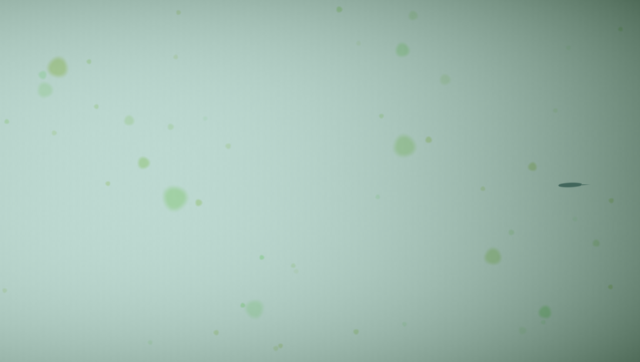
This texture is drawn by a WebGL 2 fragment shader. Its source:

```glsl
#version 300 es
precision highp float;
// Pale green-grey water lit from the left, darkening to the right and corners.
// Soft green discs come from a jittered additive sequence, shrinking with index;
// one tapered dark sliver floats near the right side.

uniform vec2 u_resolution;
out vec4 fragColor;

vec3 hash31(float n) {
    vec3 p = fract(vec3(n) * vec3(0.1031, 0.1030, 0.0973));
    p += dot(p, p.yzx + 33.33);
    return fract((p.xxy + p.yzz) * p.zyx);
}

float grain(vec2 cell) {
    vec3 p = fract(vec3(cell.xyx) * 0.1031);
    p += dot(p, p.yzx + 33.33);
    return fract((p.x + p.y) * p.z);
}

// Smooth falloff from the bright area left of centre
vec3 waterColor(vec2 uv) {
    float across = abs(uv.x - 0.2);
    float upDown = abs(uv.y - 0.5);
    float level = 0.74 - 0.5 * pow(across, 2.2) - pow(upDown, 3.0);
    return vec3(level, level + 0.11, level * 1.1 + 0.005);
}

// Out-of-focus disc with a slightly uneven rim
float softDisc(vec2 d, float radius, float phase) {
    float rim = radius * (1.0 + 0.05 * cos(3.0 * atan(d.y, d.x + 1e-5) + phase));
    return 1.0 - smoothstep(rim * 0.6 - 0.001, rim * 1.1 + 0.003, length(d));
}

// Spindle body with a fine tail to the right
float sliver(vec2 d) {
    d.y -= 0.04 * d.x;
    float t = d.x / 0.034;
    float thickness = 0.0062 * sqrt(max(1.0 - t * t, 0.0));
    float body = 1.0 - smoothstep(-0.003, 0.003, abs(d.y) - thickness);
    body *= 1.0 - smoothstep(0.85, 1.05, abs(t));
    float tail = 1.0 - smoothstep(0.0005, 0.003, abs(d.y + 0.001));
    tail *= smoothstep(0.015, 0.03, d.x) * (1.0 - smoothstep(0.03, 0.06, d.x));
    return max(body, 0.6 * tail);
}

void main() {
    vec2 uv = gl_FragCoord.xy / u_resolution;
    float aspect = u_resolution.x / u_resolution.y;
    vec2 p = vec2(uv.x * aspect, uv.y);
    vec3 color = waterColor(uv);

    // Very faint blocky ripple and grain
    color += 0.0015 * cos(6.28318 * 54.0 * p.x);
    color += 0.004 * (grain(floor(p * 145.0)) - 0.5);

    // Scattered discs: a few large ones, then many small faint ones
    const int COUNT = 52;
    for (int i = 0; i < COUNT; i++) {
        float n = float(i);
        vec3 place = hash31(n + 3.0);
        vec3 look = hash31(n + 91.0);
        float size = pow(1.0 - n / float(COUNT), 6.0);
        float spread = mix(0.6, 0.1, size);
        vec2 center = fract(vec2(0.36, 0.42) + n * vec2(0.382, 0.245) + spread * (place.xy - 0.5));
        center.x = pow(center.x, 1.2) * aspect;

        float radius = 0.006 + 0.029 * size;
        float strength = mix(0.2, 0.75, look.x) + 0.15 * size;
        vec3 tint = mix(vec3(0.78, 0.97, 0.76), vec3(0.87, 0.92, 0.68), look.y);
        float disc = softDisc(p - center, radius, 6.28 * look.z);
        color *= mix(vec3(1.0), tint, disc * strength);
    }

    // Dark floating sliver
    float dark = sliver(p - vec2(0.891 * aspect, 0.489));
    color = mix(color, vec3(0.21, 0.36, 0.32), 0.85 * dark);

    fragColor = vec4(clamp(color, 0.0, 1.0), 1.0);
}
```
